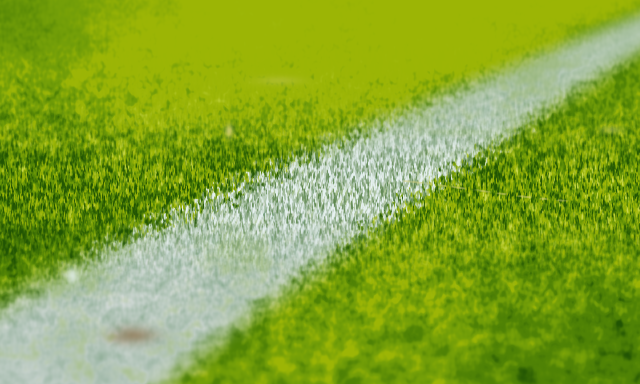
Give the GLSL for this texture, as a Shadertoy shader.

```glsl
const vec3 GRASS_DARK = vec3(0.13, 0.33, 0.01);
const vec3 GRASS_DEEP = vec3(0.31, 0.51, 0.02);
const vec3 GRASS_MID = vec3(0.45, 0.62, 0.03);
const vec3 GRASS_LIGHT = vec3(0.61, 0.71, 0.02);
const vec3 GRASS_GLINT = vec3(0.80, 0.86, 0.32);
const vec3 CHALK = vec3(0.71, 0.79, 0.73);
const vec3 CHALK_LIT = vec3(0.91, 0.95, 0.95);
const vec3 CHALK_SHADE = vec3(0.36, 0.52, 0.30);
const vec3 CHALK_GREEN = vec3(0.57, 0.70, 0.42);
const vec3 STRAW = vec3(0.82, 0.80, 0.48);
const vec3 SOIL = vec3(0.56, 0.47, 0.33);
const float FOCUS_Y = 0.50;
const float FOCUS_DEPTH = 0.14;
const vec2 BLADE_CELL = vec2(0.0125, 0.027);
const int BLADE_LAYERS = 8;

vec2 hash2(vec2 p) {
    vec3 q = fract(p.xyx * vec3(0.1031, 0.1030, 0.0973));
    q += dot(q, q.yzx + 33.33);
    return fract((q.xx + q.yz) * q.zy);
}

float gradientDot(vec2 cell, vec2 f, vec2 corner) {
    return dot(hash2(cell + corner) * 2.0 - 1.0, f - corner);
}

float gradientNoise(vec2 p) {
    vec2 i = floor(p), f = fract(p);
    vec2 u = f * f * f * (f * (f * 6.0 - 15.0) + 10.0);
    float low = mix(gradientDot(i, f, vec2(0, 0)), gradientDot(i, f, vec2(1, 0)), u.x);
    float high = mix(gradientDot(i, f, vec2(0, 1)), gradientDot(i, f, vec2(1, 1)), u.x);
    return mix(low, high, u.y);
}

vec3 grassRamp(float t) {
    vec3 c = mix(GRASS_DARK, GRASS_DEEP, smoothstep(-0.05, 0.35, t));
    c = mix(c, GRASS_MID, smoothstep(0.35, 0.65, t));
    c = mix(c, GRASS_LIGHT, smoothstep(0.62, 0.90, t));
    return mix(c, GRASS_GLINT, smoothstep(1.05, 1.6, t));
}

float spot(vec2 uv, vec2 centre, vec2 radius) {
    vec2 q = (uv - centre) / radius;
    return exp(-dot(q, q));
}

float segmentDistance(vec2 p, vec2 a, vec2 b) {
    vec2 ab = b - a;
    return length(p - a - ab * clamp(dot(p - a, ab) / dot(ab, ab), 0.0, 1.0));
}

// Distance inside the painted stripe; negative on the grass.
float stripeDistance(vec2 uv) {
    float t = uv.x - 0.26;
    float farEdge = 0.207 + 0.86 * uv.x - 0.106 * uv.x * uv.x;
    float nearEdge = 1.32 * t - 0.204 * t * t;
    return 0.8 * min(farEdge - uv.y, uv.y - nearEdge);
}

// Tapered blade in a unit cell, curving toward its tip.
float bladeMask(vec2 f, vec2 rnd, float soft) {
    float tall = 0.65 + 0.35 * rnd.y;
    float spine = 0.5 + (rnd.x - 0.5) * 0.7 * f.y * f.y;
    float halfWidth = 0.23 * (1.0 - 0.8 * f.y / tall);
    float body = 1.0 - smoothstep(-soft, soft, abs(f.x - spine) - halfWidth);
    return body * smoothstep(0.0, 0.25, f.y) * (1.0 - smoothstep(tall - 0.2, tall, f.y));
}

void mainImage(out vec4 fragColor, in vec2 fragCoord) {
    vec2 uv = fragCoord / iResolution.xy;
    vec2 p = fragCoord / iResolution.y;
    float depth = (uv.y - FOCUS_Y) / FOCUS_DEPTH;
    float focus = exp(-depth * depth);
    float nearFocus = exp(-0.30 * depth * depth);

    // Soft clumps, flatter and calmer in the distance
    float distant = smoothstep(0.55, 0.95, uv.y);
    float patches = gradientNoise(p * vec2(4.0, 9.0) + 7.0);
    float clumps = gradientNoise(p * vec2(17.0, 21.0));
    float tufts = gradientNoise(p * vec2(40.0, 44.0) + 3.0);
    float fibres = gradientNoise(p * vec2(95.0, 72.0) + 11.0);
    float grain = clumps * mix(0.42, 0.14, distant) + tufts * (mix(0.30, 0.08, distant) + 0.40 * nearFocus)
                + fibres * (0.06 + 0.85 * nearFocus);

    // Stripe coverage, feathered away from the focal plane
    float inside = stripeDistance(uv);
    float ragged = inside + 0.025 * (1.0 - distant) * (clumps + tufts) + 0.05 * fibres * nearFocus;
    float border = mix(0.046, 0.026, distant);
    float coverage = smoothstep(-border, border, ragged);

    // Light across the field
    float farSide = smoothstep(-0.05, 0.15, uv.y - 0.17 - 0.78 * uv.x);
    float tone = mix(0.61, 0.48 + 0.47 * smoothstep(0.50, 0.78, uv.y), farSide);
    tone += 0.14 * spot(uv, vec2(0.60, 0.28), vec2(0.15, 0.15));
    tone -= 0.45 * spot(uv, vec2(0.0, 1.0), vec2(0.18, 0.30));
    tone -= 0.22 * spot(uv, vec2(0.0, 0.36), vec2(0.16, 0.16));
    tone -= 0.24 * spot(uv, vec2(1.0, 0.0), vec2(0.28, 0.28));
    tone -= 0.32 * spot(uv, vec2(0.75, 0.555), vec2(0.05, 0.03));
    tone += patches * mix(0.38, 0.22, distant) + grain;
    vec3 grass = grassRamp(tone);

    vec3 chalk = CHALK + vec3(0.02, 0.0, 0.04) * (1.0 - uv.y);
    chalk += vec3(0.34, 0.22, 0.34) * grain;
    float wear = smoothstep(-0.1, 0.6, patches + clumps * 0.6 + tufts * 0.5);
    wear = max(wear, 0.8 * spot(uv, vec2(0.72, 0.655), vec2(0.08, 0.012)));
    wear = max(wear, 0.5 * (1.0 - smoothstep(0.01, 0.07, inside)));
    chalk = mix(chalk, CHALK_GREEN, 0.65 * wear);
    vec3 color = mix(grass, chalk, coverage * 0.97);

    // Individual blades in the focal plane
    float pixelSoft = 0.45 / (iResolution.y * BLADE_CELL.x);
    float soft = max(pixelSoft, 0.08) + 0.22 * (1.0 - focus);
    float bladeTone = tone - 0.6 * fibres * nearFocus;
    for (int i = 0; i < BLADE_LAYERS; i++) {
        float layer = float(i);
        vec2 q = p / BLADE_CELL + vec2(0.37, 0.61) * layer;
        q.x += 0.12 * (fract(layer * 0.618) - 0.5) * q.y;
        vec2 cell = floor(q) + 71.0 * layer;
        vec2 shape = hash2(cell), shade = hash2(cell + 19.0);
        float painted = smoothstep(-0.12, 0.12, coverage - 0.12 - 0.76 * shade.y);
        vec3 green = grassRamp(bladeTone + (shade.x - 0.52) * 1.65);
        vec3 white = mix(CHALK_SHADE, CHALK_LIT, smoothstep(0.0, 0.75, shade.x));
        float mask = bladeMask(fract(q), shape, soft);
        color = mix(color, mix(green, white, painted), mask * min(focus * 1.15, 1.0) * 0.92);
    }

    // Dry stalk, pale flecks and bare soil
    float stalk = segmentDistance(uv, vec2(0.63, 0.529), vec2(0.89, 0.476) + 0.01 * patches);
    color = mix(color, STRAW, 0.5 * (1.0 - smoothstep(0.001, 0.004, stalk)) * smoothstep(-0.2, 0.2, tufts));
    float flecks = spot(uv, vec2(0.358, 0.659), vec2(0.006, 0.017))
                 + 0.5 * spot(uv, vec2(0.955, 0.662), vec2(0.016, 0.010))
                 + 0.35 * spot(uv, vec2(0.436, 0.790), vec2(0.035, 0.012));
    color = mix(color, STRAW, min(flecks, 1.0) * 0.8);
    color = mix(color, CHALK_LIT, 0.8 * spot(uv, vec2(0.113, 0.283), vec2(0.010, 0.022)));
    color = mix(color, SOIL, 0.75 * spot(uv + 0.01 * clumps, vec2(0.208, 0.126), vec2(0.032, 0.022)));
    fragColor = vec4(clamp(color, 0.0, 1.0), 1.0);
}
```
